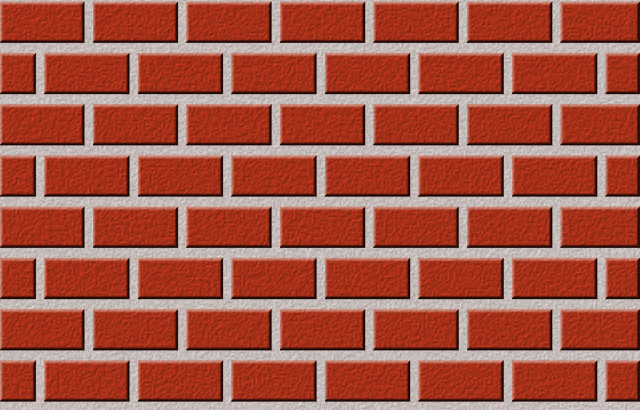
A Shadertoy shader for this pattern:

```glsl
// Running-bond wall of bevelled red bricks in pale, grainy mortar.
// Each point finds its row and brick, then its distance to the four brick
// sides sets the lit and shaded bevels; embossed noise adds the grain.

const float WALL_HEIGHT = 328.0;               // design units down the canvas
const vec2 PITCH = vec2(74.85, 41.0);          // brick plus joint
const vec2 BRICK = vec2(68.4, 33.0);
const vec2 FIRST_CORNER = vec2(-0.8, 1.3);     // top left of the first brick
const float BOND_SHIFT = 36.0;                 // offset of every second row

const vec3 CLAY = vec3(0.645, 0.185, 0.095);
const vec3 CLAY_LIT = vec3(0.82, 0.58, 0.52);
const vec3 CLAY_SHADE = vec3(0.11, 0.025, 0.02);
const vec3 MORTAR = vec3(0.77, 0.735, 0.725);

float hash(vec2 p) {
    vec3 q = fract(p.xyx * vec3(0.1031, 0.1030, 0.0973));
    q += dot(q, q.yzx + 33.33);
    return fract((q.x + q.y) * q.z);
}

float valueNoise(vec2 p) {
    vec2 cell = floor(p), f = fract(p);
    f = f * f * (3.0 - 2.0 * f);
    float low = mix(hash(cell), hash(cell + vec2(1, 0)), f.x);
    float high = mix(hash(cell + vec2(0, 1)), hash(cell + vec2(1, 1)), f.x);
    return mix(low, high, f.y);
}

// Relief lit from the upper left, roughly -1 to 1
float embossedGrain(vec2 p, float size) {
    vec2 q = p / size + 17.0;
    return valueNoise(q) - valueNoise(q + vec2(0.7));
}

// Distances inside the brick from its left, top, right and bottom sides
vec4 brickSides(vec2 p, float wallWidth) {
    float row = floor(p.y / PITCH.y);
    float left = FIRST_CORNER.x + BOND_SHIFT * mod(row, 2.0);
    left += PITCH.x * floor((p.x - left) / PITCH.x);
    float right = min(left + BRICK.x, wallWidth);
    left = max(left, 0.0);
    float top = row * PITCH.y + FIRST_CORNER.y;
    return vec4(p.x - left, p.y - top, right - p.x, top + BRICK.y - p.y);
}

vec3 brickColour(vec4 sides, float grain) {
    vec3 colour = CLAY * (1.0 + 0.30 * grain);
    float lit = min(sides.x + 0.5, sides.y);
    float shaded = min(sides.z, sides.w);
    float glow = 1.0 - smoothstep(0.6, 3.5, lit);
    float shadow = 1.0 - smoothstep(0.7, 3.3, shaded);
    // Mitre the bevels where lit and shaded sides meet
    float facing = smoothstep(-0.7, 0.7, shaded - lit);
    colour = mix(colour, CLAY_LIT * (1.0 + 0.12 * grain), 0.85 * glow * facing);
    return mix(colour, CLAY_SHADE, shadow * (1.0 - facing));
}

vec3 mortarColour(vec2 p, float grain) {
    float speck = valueNoise(p / 1.2 + 91.0) - 0.5;
    float warmth = valueNoise(p / 2.0 + 53.0) - 0.5;
    vec3 tint = vec3(0.03, -0.01, 0.01) * warmth;
    return MORTAR + tint + 0.10 * grain + 0.09 * speck;
}

void mainImage(out vec4 fragColor, in vec2 fragCoord) {
    float unitsPerPixel = WALL_HEIGHT / iResolution.y;
    vec2 p = vec2(fragCoord.x, iResolution.y - fragCoord.y) * unitsPerPixel;

    vec4 sides = brickSides(p, iResolution.x * unitsPerPixel);
    float inside = min(min(sides.x, sides.y), min(sides.z, sides.w));
    float softness = max(0.6, 0.6 * unitsPerPixel);
    float coverage = smoothstep(-softness, softness, inside);

    float grain = embossedGrain(p, 1.6);
    vec3 colour = mix(mortarColour(p, grain), brickColour(sides, grain), coverage);
    fragColor = vec4(clamp(colour, 0.0, 1.0), 1.0);
}
```
